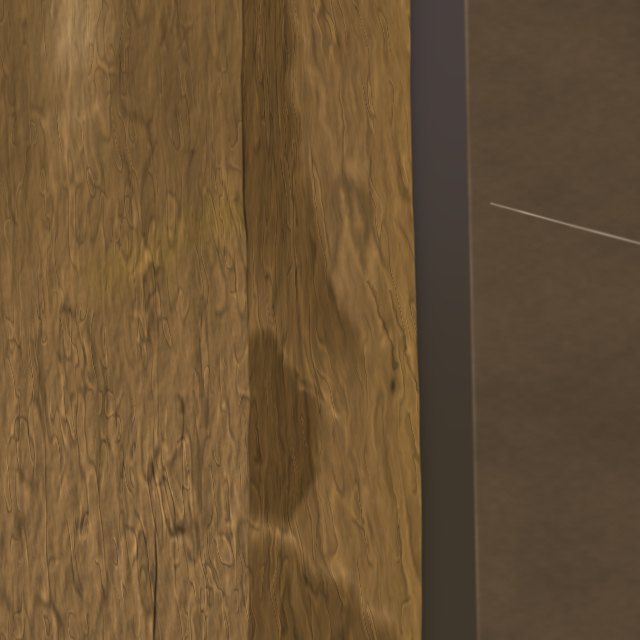
Write a Shadertoy shader that draws this texture.

```glsl
#define WOOD_LIGHT vec3(0.55, 0.43, 0.292)
#define WOOD_MID vec3(0.465, 0.35, 0.204)
#define WOOD_DARK vec3(0.325, 0.236, 0.125)
#define WALL vec3(0.338, 0.272, 0.203)
#define METAL_TOP vec3(0.285, 0.25, 0.242)
#define METAL_LOW vec3(0.248, 0.216, 0.172)
#define RELIEF 0.36
#define GRAIN 0.2
#define THREADS 0.17
#define CRACK 0.5

float hash(vec2 p) {
  return fract(sin(dot(p, vec2(127.1, 311.7))) * 43758.5453);
}

float noise(vec2 p) {
  vec2 i = floor(p), f = fract(p);
  f = f * f * (3.0 - 2.0 * f);
  return mix(mix(hash(i), hash(i + vec2(1, 0)), f.x),
             mix(hash(i + vec2(0, 1)), hash(i + vec2(1, 1)), f.x), f.y);
}

float fbm(vec2 p) {
  float sum = 0.0, amp = 0.5;
  for (int i = 0; i < 4; i++) {
    sum += amp * noise(p);
    p = p * 2.03 + 17.3;
    amp *= 0.5;
  }
  return sum;
}

float bell(float x, float width) {
  x /= width;
  return exp(-x * x);
}

// Soft mark along a segment
float mark(vec2 p, vec2 a, vec2 b, float width) {
  vec2 d = b - a;
  return bell(length(p - a - d * clamp(dot(p - a, d) / dot(d, d), 0.0, 1.0)), width);
}

float blob(vec2 p, vec2 centre, vec2 radius) {
  return bell(length((p - centre) / radius), 1.0);
}

// Side-lit long fibres
float relief(vec2 p, vec2 scale) {
  p *= scale;
  return fbm(p) - fbm(p + vec2(0.45, -0.2));
}

// Thin broken strands: bright rims beside dark slits
float threads(vec2 p, vec2 scale) {
  float sum = 0.0;
  for (int i = 0; i < 3; i++) {
    vec2 q = p * scale + 31.7 * float(i);
    q.x += 1.4 * noise(q * vec2(0.2, 0.8));
    float n = noise(q) - 0.5;
    float gate = smoothstep(0.42, 0.72, noise(q * vec2(0.6, 0.5) + 9.0));
    sum += gate * (0.75 * bell(n - 0.14, 0.07) - bell(n, 0.06));
    scale *= vec2(1.45, 1.7);
  }
  return sum;
}

vec3 leftFace(vec2 p) {
  vec2 q = p + vec2(0.05 * p.y + 0.018 * fbm(p * vec2(9, 7)), 0);
  float low = smoothstep(0.85, 0.15, p.y), rough = 0.65 + 0.45 * low;
  vec3 col = mix(WOOD_MID, WOOD_LIGHT, 0.1 + 0.36 * low);
  // Pale worn stripe with cross ripples
  float ripple = noise(vec2(p.x * 6.0, (p.y - 0.3 * p.x) * 32.0));
  col += vec3(0.1, 0.095, 0.085) * blob(p, vec2(0.115, 0.96), vec2(0.05, 0.2)) * (0.4 + ripple);
  // Olive sweep and shaded flanks
  col += vec3(0.02, 0.022, -0.01) * mark(p, vec2(0.16, 0.56), vec2(0.36, 0.67), 0.035);
  col *= 1.0 - 0.1 * blob(p, vec2(0.27, 0.86), vec2(0.09, 0.25));
  col *= 1.0 - 0.1 * blob(p, vec2(0.02, 0.83), vec2(0.05, 0.25));
  // Fibres and a split
  col *= 1.0 + GRAIN * (fbm(q * vec2(38, 3.5)) - 0.47);
  col *= 1.0 + RELIEF * rough * (relief(q, vec2(75, 14)) + relief(q + 3.0, vec2(140, 40)));
  col *= 1.0 + THREADS * rough * threads(q, vec2(65, 9));
  float split = 0.237 + 0.008 * noise(vec2(2, p.y * 18.0));
  return col * (1.0 - CRACK * bell(p.x - split, 0.0018) * smoothstep(0.24, 0.12, p.y));
}

vec3 rightFace(vec2 p) {
  float wob = fbm(p * vec2(24, 15)) - 0.47;
  vec2 w = p + vec2(0.03, 0.035) * wob;
  vec2 q = p + vec2(0.14 * p.y * smoothstep(0.38, 0.5, p.x) + 0.02 * wob, 0);
  vec3 col = mix(WOOD_MID, WOOD_LIGHT, 0.05 + 0.25 * blob(p, vec2(0.54, 0.64), vec2(0.045, 0.18)));
  col += vec3(0.035, 0.026, 0.003) * smoothstep(0.56, 0.65, p.x);

  // Dark hollow curving down from the top
  float curve = 0.455 + 0.095 * pow((1.0 - p.y) / 0.51, 2.2);
  float hollow = smoothstep(0.009, -0.012, w.x - curve) * smoothstep(0.36, 0.52, p.y);
  hollow *= mix(1.0, smoothstep(0.4, 0.5, p.x), smoothstep(0.67, 0.48, p.y));
  col = mix(col, WOOD_DARK, 0.68 * hollow);

  // Chipped patch and shadow under the lower ridge
  float edge = min(min(0.42 + (0.486 - w.y) * 0.75, 0.497), 0.365 + w.y * 0.5);
  float chip = smoothstep(0.008, -0.008, w.x - edge);
  chip *= smoothstep(0.165, 0.2, w.y) * smoothstep(0.495, 0.465, w.y);
  col = mix(col, WOOD_DARK, 0.82 * chip);
  float ridgeY = 0.15 - 0.85 * max(w.x - 0.45, 0.0);
  col = mix(col, WOOD_DARK, 0.55 * smoothstep(0.015, -0.025, w.y - ridgeY));

  // Broken lit ridges
  float lit = mark(w, vec2(0.443, 0.46), vec2(0.475, 0.395), 0.005);
  lit += mark(w, vec2(0.475, 0.395), vec2(0.525, 0.345), 0.005);
  lit += 0.5 * mark(w, vec2(0.525, 0.345), vec2(0.59, 0.22), 0.007);
  lit += 0.6 * mark(w, vec2(0.39, 0.165), vec2(0.46, 0.16), 0.009);
  lit += 0.5 * mark(w, vec2(0.46, 0.16), vec2(0.61, 0.035), 0.011);
  lit += 0.6 * mark(w, vec2(0.46, 0.98), vec2(0.54, 0.7), 0.005);
  col += vec3(0.1, 0.085, 0.065) * lit * (0.2 + noise(p * 65.0));

  // Fibres and drying cracks
  col *= 1.0 + GRAIN * (fbm(q * vec2(48, 3)) - 0.47);
  col *= 1.0 + RELIEF * (0.9 * relief(q, vec2(70, 11)) + 0.6 * relief(q, vec2(140, 32)));
  col *= 1.0 + 0.85 * THREADS * threads(q, vec2(60, 6));
  float crack = 0.5 * mark(w, vec2(0.575, 0.56), vec2(0.615, 0.42), 0.0018);
  crack += 0.4 * mark(w, vec2(0.605, 0.54), vec2(0.648, 0.38), 0.0018);
  crack += blob(p, vec2(0.614, 0.397), vec2(0.004, 0.012));
  return col * (1.0 - CRACK * crack);
}

vec3 stoneWall(vec2 p) {
  vec3 col = WALL * (0.86 + 0.18 * fbm(p * vec2(8, 13)) + 0.12 * fbm(p * vec2(70, 110)));
  col *= 1.0 - 0.08 * blob(p, vec2(0.96, 0.36), vec2(0.12, 0.1));
  // Pale vein
  float vein = mark(p, vec2(0.768, 0.682), vec2(0.892, 0.648), 0.0019);
  vein = max(vein, mark(p, vec2(0.892, 0.648), vec2(1.01, 0.617), 0.0023));
  return mix(col, vec3(0.66, 0.6, 0.53), vein * (0.45 + 0.5 * noise(p * 45.0)));
}

void mainImage(out vec4 fragColor, in vec2 fragCoord) {
  vec2 p = fragCoord / iResolution.xy;
  float wave = 0.004 * (noise(vec2(1, p.y * 16.0)) - 0.5);
  float corner = 0.379 + 0.01 * smoothstep(0.85, 0.42, p.y) + wave;
  float beamEnd = mix(0.659, 0.641, smoothstep(0.1, 0.95, p.y)) + 0.4 * wave;
  float stripEnd = mix(0.745, 0.725, p.y);

  vec3 wood = mix(leftFace(p), rightFace(p), smoothstep(-0.002, 0.002, p.x - corner));
  float gap = 0.2 + smoothstep(0.45, 0.65, p.y) * noise(vec2(5, p.y * 20.0));
  wood *= 1.0 - CRACK * gap * bell(p.x - corner, 0.002);

  // Metal strip and its faint joint
  vec3 metal = mix(METAL_LOW, METAL_TOP, smoothstep(0.25, 0.95, p.y));
  metal *= 1.0 - 0.2 * exp(-max(p.x - beamEnd, 0.0) / 0.01);
  float joint = bell(p.x - stripEnd - 0.003, 0.003);
  vec3 wall = stoneWall(p) + 0.055 * joint * (0.4 + noise(vec2(3, p.y * 14.0)));

  vec3 col = mix(wood, metal, smoothstep(-0.002, 0.002, p.x - beamEnd));
  col = mix(col, wall, smoothstep(-0.003, 0.003, p.x - stripEnd));
  fragColor = vec4(col, 1.0);
}
```
